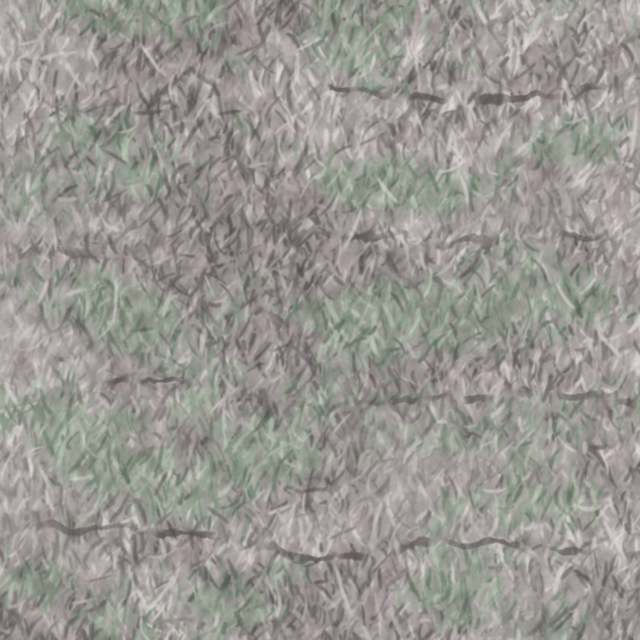
Write a WebGL 1 fragment shader that draws this texture.

```glsl
precision highp float;
uniform vec2 u_resolution;

const vec3 SOIL = vec3(0.600, 0.562, 0.560);
const vec3 SOIL_PALE = vec3(0.690, 0.660, 0.658);
const vec3 SHADOW = vec3(0.385, 0.368, 0.368);
const vec3 STRAW = vec3(0.835, 0.812, 0.810);
const vec3 CRACK = vec3(0.340, 0.310, 0.312);
const vec3 GRASS_DARK = vec3(0.385, 0.445, 0.385);
const vec3 GRASS = vec3(0.530, 0.595, 0.520);
const vec3 GRASS_PALE = vec3(0.715, 0.755, 0.690);
const float ROW_SPACING = 0.232;   // distance between planted rows
const float ROW_OFFSET = 0.07;
const float CRACK_OFFSET = 0.36;   // crack position within a row, 0 to 1
const float BLADE_CELL = 0.034;
const float BLADE_WIDTH = 0.0027;
const float BLADE_LEAN = 0.85;
const float BLADE_OPACITY = 0.72;
const float STALK_CELL = 0.13;
const float STALK_SHARE = 0.16;
const float GRAIN = 0.24;          // strength of the fine ground texture
const float EDGE = 0.0027;         // softness of every outline
const int BLADE_LAYERS = 9;

float hash(vec2 p) {
  return fract(sin(dot(p, vec2(127.1, 311.7))) * 43758.5453);
}

float noise(vec2 p) {
  vec2 i = floor(p), f = fract(p);
  f = f * f * (3.0 - 2.0 * f);
  return mix(mix(hash(i), hash(i + vec2(1.0, 0.0)), f.x),
             mix(hash(i + vec2(0.0, 1.0)), hash(i + 1.0), f.x), f.y);
}

float fbm(vec2 p) {
  float sum = 0.0, gain = 0.53;
  for (int i = 0; i < 4; i++) {
    sum += gain * noise(p);
    p = p * 2.03 + 19.7;
    gain *= 0.5;
  }
  return sum;
}

// Probability of green growth: loose horizontal rows broken into clumps
float grassCover(vec2 p) {
  float y = p.y + 0.07 * (noise(p * 3.0 + 4.0) - 0.5);
  float row = cos(6.2832 * (y - ROW_OFFSET) / ROW_SPACING);
  float clump = fbm(p * vec2(7.0, 10.0) + 31.0);
  return 0.88 * smoothstep(0.18, 0.98, 0.2 * row + 2.0 * clump - 0.56);
}

// Thin ragged furrow running along each row, broken into short pieces
float crackMask(vec2 p) {
  float wobble = 0.06 * (noise(p * vec2(4.0, 3.0) + 8.0) - 0.5)
               + 0.035 * (fbm(p * vec2(26.0, 18.0) + 2.0) - 0.5);
  float phase = fract((p.y + wobble - ROW_OFFSET) / ROW_SPACING - CRACK_OFFSET + 0.5);
  float dist = abs(phase - 0.5) * ROW_SPACING;
  float broken = smoothstep(0.36, 0.52, fbm(p * vec2(5.0, 4.0) + 57.0))
               * smoothstep(0.25, 0.6, noise(p * vec2(38.0, 20.0) + 11.0));
  float width = 0.006 * noise(p * vec2(45.0, 10.0));
  return broken * (1.0 - smoothstep(width, width + 2.0 * EDGE, dist));
}

// Soft, slightly bent and tapered stroke centred on the origin
float stroke(vec2 d, float angle, float halfLength, float width, float bend) {
  vec2 dir = vec2(sin(angle), cos(angle));
  float t = dot(d, dir) / halfLength;
  float across = dot(d, vec2(dir.y, -dir.x)) + bend * halfLength * (t * t - 0.3);
  float w = width * (1.0 - 0.4 * t * t);
  return (1.0 - smoothstep(w - EDGE, w + EDGE, abs(across))) * (1.0 - smoothstep(0.6, 1.0, abs(t)));
}

vec3 addBlades(vec3 color, vec2 p, float seed, float cover, float pale) {
  for (int j = -1; j <= 1; j++) for (int i = -1; i <= 1; i++) {
    vec2 id = floor(p / BLADE_CELL) + vec2(float(i), float(j));
    vec2 key = id + seed;
    vec2 center = (id + vec2(hash(key), hash(key + 5.3))) * BLADE_CELL;
    float lean = hash(key + 9.1), tone = hash(key + 13.7), kind = hash(key + 21.9);
    float angle = (lean * 2.0 - 0.85) * BLADE_LEAN * (kind > 0.75 ? 1.6 : 0.9);
    float halfLength = BLADE_CELL * mix(0.3, 0.9, fract(tone * 7.0));
    float width = BLADE_WIDTH * mix(0.7, 1.4, fract(lean * 11.0));
    float mask = stroke(p - center, angle, halfLength, width, fract(kind * 9.0) * 0.7 - 0.35);
    float light = clamp(tone + 0.4 * (pale - 0.5), 0.0, 1.0);
    vec3 dry = mix(mix(SHADOW, SOIL, smoothstep(0.0, 0.5, light)), STRAW, smoothstep(0.45, 0.95, light));
    vec3 green = mix(mix(GRASS_DARK, GRASS, smoothstep(0.0, 0.5, tone)), GRASS_PALE, smoothstep(0.5, 1.0, tone));
    vec3 blade = mix(dry, green, smoothstep(kind - 0.1, kind + 0.1, cover * 1.05 - 0.04));
    color = mix(color, blade, mask * BLADE_OPACITY);
  }
  return color;
}

// Sparse long dead stems lying on top
vec3 addStalks(vec3 color, vec2 p) {
  for (int j = -1; j <= 1; j++) for (int i = -1; i <= 1; i++) {
    vec2 id = floor(p / STALK_CELL) + vec2(float(i), float(j));
    vec2 center = (id + vec2(hash(id + 71.0), hash(id + 83.0))) * STALK_CELL;
    float halfLength = STALK_CELL * mix(0.2, 0.45, hash(id + 101.0));
    float mask = stroke(p - center, 2.0 * hash(id + 97.0) - 0.8, halfLength, 0.003, 0.4 * hash(id + 113.0) - 0.2);
    color = mix(color, STRAW, 0.7 * mask * step(hash(id + 127.0), STALK_SHARE));
  }
  return color;
}

void main() {
  vec2 p = gl_FragCoord.xy / min(u_resolution.x, u_resolution.y);
  float cover = grassCover(p);
  float pale = smoothstep(0.25, 0.75, fbm(p * vec2(4.0, 6.0) + 77.0));
  float bare = smoothstep(0.45, 0.75, fbm(p * vec2(5.0, 9.0) + 143.0));
  vec3 ground = mix(SOIL, SOIL_PALE, 0.3 + 0.6 * pale);
  ground = mix(ground, GRASS, 0.45 * cover);
  vec3 color = ground;
  for (int i = 0; i < BLADE_LAYERS; i++) {
    vec2 shift = vec2(0.37, 0.61) * float(i) * BLADE_CELL;
    color = addBlades(color, p + shift, float(i) * 17.3, cover, pale);
  }
  color = mix(color, ground, 0.5 * bare * (1.0 - cover));
  color += GRAIN * (fbm(p * vec2(62.0, 48.0)) - 0.5);
  color = mix(color, CRACK, 0.75 * crackMask(p) * (1.0 - 0.6 * cover));
  gl_FragColor = vec4(addStalks(color, p), 1.0);
}
```
